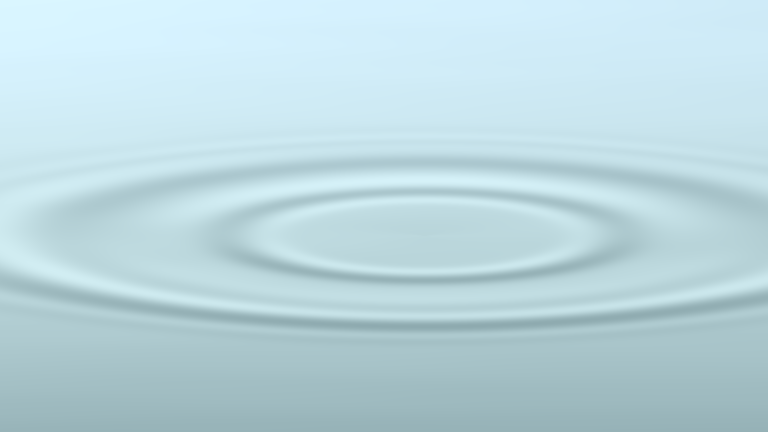
A Shadertoy shader for this background:

```glsl
// Concentric ripples spreading over calm, pale blue-grey water.
// Distances in a stretched plane give a ring radius; soft crests and troughs,
// lit differently on the far and near halves, shade a vertical gradient.

#define CENTER vec2(0.553, 0.454)  // ripple centre, fraction of canvas
#define STRETCH 3.93               // horizontal stretch near the centre
#define STRETCH_GROWTH 1.28        // extra stretch away from the centre
#define ROUNDNESS 2.1              // exponent of the ring outline
#define SIDE_STRENGTH 0.45         // ripple contrast at the far sides
#define SIDE_GLINT 0.055           // light on the outer crest at the sides
#define SIDE_SHADE 0.030           // broad shade inside that crest
#define STREAK_AMOUNT 0.010        // faint horizontal unevenness
#define NEAR_TINT vec3(0.0, 0.11, 0.13)
#define FAR_TINT vec3(0.0, 0.11, 0.16)

// Each wave: radius, half width (heights of canvas),
// brightness change on the far half, and on the near half.
const int WAVE_COUNT = 11;
const vec4 WAVES[WAVE_COUNT] = vec4[](
    vec4(0.000, 0.060, -0.020, -0.012),
    vec4(0.083, 0.010,  0.060,  0.080),
    vec4(0.103, 0.012, -0.110, -0.130),
    vec4(0.128, 0.017,  0.065,  0.030),
    vec4(0.150, 0.016,  0.000,  0.055),
    vec4(0.170, 0.019, -0.110, -0.015),
    vec4(0.187, 0.013,  0.000,  0.105),
    vec4(0.209, 0.016,  0.000, -0.130),
    vec4(0.218, 0.009, -0.025,  0.000),
    vec4(0.230, 0.009,  0.010,  0.030),
    vec4(0.246, 0.011, -0.012, -0.025));

vec2 hashGradient(vec2 cell) {
    vec2 h = vec2(dot(cell, vec2(127.1, 311.7)), dot(cell, vec2(269.5, 183.3)));
    return 2.0 * fract(sin(h) * 43758.5) - 1.0;
}

float gradientNoise(vec2 p) {
    vec2 i = floor(p), f = fract(p);
    vec2 u = f * f * f * (f * (f * 6.0 - 15.0) + 10.0);
    vec2 e = vec2(0.0, 1.0);
    float low  = mix(dot(hashGradient(i), f),
                     dot(hashGradient(i + e.yx), f - e.yx), u.x);
    float high = mix(dot(hashGradient(i + e.xy), f - e.xy),
                     dot(hashGradient(i + e.yy), f - e.yy), u.x);
    return mix(low, high, u.y);
}

// Radius of the flattened ring through a point.
float ringRadius(vec2 offset) {
    vec2 p = abs(offset);
    p.x /= STRETCH + STRETCH_GROWTH * p.x;
    vec2 powered = pow(p + 1e-5, vec2(ROUNDNESS));
    return pow(powered.x + powered.y, 1.0 / ROUNDNESS);
}

float bump(float x, float center, float halfWidth) {
    float d = (x - center) / halfWidth;
    return exp(-d * d);
}

float rippleLight(vec2 offset) {
    float radius = ringRadius(offset);
    float facing = offset.y / radius;
    float farHalf = smoothstep(-0.4, 0.4, facing);
    float light = 0.0;
    for (int i = 0; i < WAVE_COUNT; i++) {
        vec4 wave = WAVES[i];
        light += mix(wave.w, wave.z, farHalf) * bump(radius, wave.x, wave.y);
    }
    // Slopes turned sideways show less contrast, only broad light and shade.
    light *= mix(SIDE_STRENGTH, 1.0, smoothstep(0.0, 0.8, abs(facing)));
    float sideways = max(1.0 - facing * facing, 0.0);
    light += sideways * SIDE_GLINT * bump(radius, 0.196, 0.016);
    light -= sideways * SIDE_SHADE * bump(radius, 0.140, 0.035);
    return light;
}

void mainImage(out vec4 fragColor, in vec2 fragCoord) {
    vec2 uv = fragCoord / iResolution.xy;
    float aspect = iResolution.x / iResolution.y;
    vec2 offset = (uv - CENTER) * vec2(aspect, 1.0);

    // Still water: bright at the far end, brighter towards the left.
    float light = 0.59 + 0.42 * uv.y - 0.175 * uv.y * uv.y;
    light += 0.03 * (0.5 - uv.x) * (0.4 + uv.y);

    // Ripples and faint streaks.
    light += rippleLight(offset);
    light += STREAK_AMOUNT * gradientNoise(uv * vec2(2.5, 22.0));

    vec3 tint = mix(NEAR_TINT, FAR_TINT, smoothstep(0.4, 1.0, uv.y));
    fragColor = vec4(clamp(light + tint, 0.0, 1.0), 1.0);
}
```
